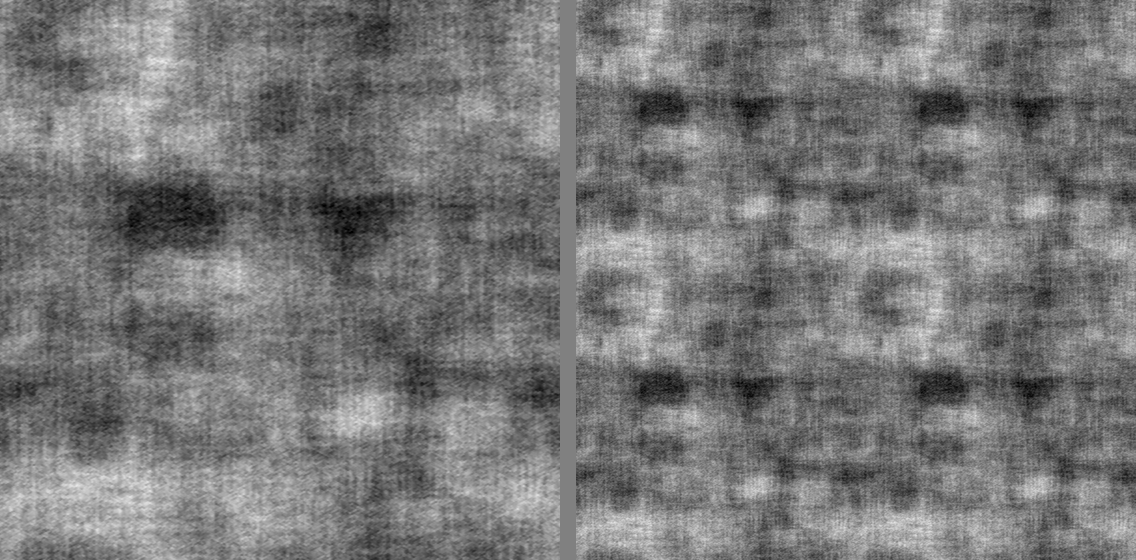
Left: one tile. Right: repeated 2 by 2.
This texture is drawn by a WebGL 1 fragment shader. Its source:

```glsl
precision highp float;
// Cloudy grey woven cloth: long crossed blotches, faint threads and short slanted grain.
uniform vec2 u_resolution;

float hash(vec2 p, float seed) {
  vec3 q = fract(vec3(p.xyx + seed * 7.31) * vec3(0.1031, 0.1030, 0.0973));
  q += dot(q, q.yzx + 33.33);
  return fract((q.x + q.y) * q.z);
}

// Value noise from -1 to 1 that wraps after period cells on each axis.
float wrapNoise(vec2 p, vec2 period, float seed) {
  vec2 cell = floor(p);
  vec2 f = p - cell;
  vec2 w = f * f * f * (f * (f * 6.0 - 15.0) + 10.0);
  vec2 a = mod(cell, period);
  vec2 b = mod(cell + 1.0, period);
  float low = mix(hash(a, seed), hash(vec2(b.x, a.y), seed), w.x);
  float high = mix(hash(vec2(a.x, b.y), seed), hash(b, seed), w.x);
  return 2.0 * mix(low, high, w.y) - 1.0;
}

float tiled(vec2 uv, vec2 repeats, float seed) {
  return wrapNoise(uv * repeats, repeats, seed);
}

// Octaves of wide and tall patches laid over each other.
float crossedClouds(vec2 uv) {
  float sum = 0.0;
  float amplitude = 1.0;
  vec2 repeats = vec2(3.0, 8.0);
  for (int i = 0; i < 6; i++) {
    float seed = float(i) * 2.0 + 51.0;
    sum += 1.1 * amplitude * tiled(uv, repeats, seed);
    sum += 0.9 * amplitude * tiled(uv + vec2(0.137, 0.071), repeats.yx, seed + 1.0);
    repeats *= 2.0;
    amplitude *= 0.65;
  }
  return sum;
}

// Short strokes along (2, 1); whole-number axes keep them tiling.
float slantedGrain(vec2 uv, float seed) {
  vec2 strokes = vec2(62.0, 140.0);
  vec2 slanted = vec2(2.0 * uv.x + uv.y, 2.0 * uv.y - uv.x);
  return wrapNoise(slanted * strokes, strokes, seed);
}

void main() {
  vec2 uv = gl_FragCoord.xy / u_resolution;

  // Broad light and dark bands
  float bend = 0.06 * tiled(uv, vec2(4.0, 3.0), 31.0);
  float grey = 0.49 + 0.06 * cos(6.2831853 * (uv.y + bend - 0.05));

  grey += 0.13 * crossedClouds(uv);

  // Upright and level threads
  grey += 0.05 * tiled(uv, vec2(150.0, 14.0), 41.0);
  grey += 0.04 * tiled(uv, vec2(14.0, 150.0), 43.0);

  // Grain rising and falling to the right
  grey += 0.075 * slantedGrain(uv, 21.0);
  grey += 0.06 * slantedGrain(vec2(-uv.x, uv.y), 23.0);
  gl_FragColor = vec4(vec3(clamp(grey, 0.0, 1.0)), 1.0);
}
```
